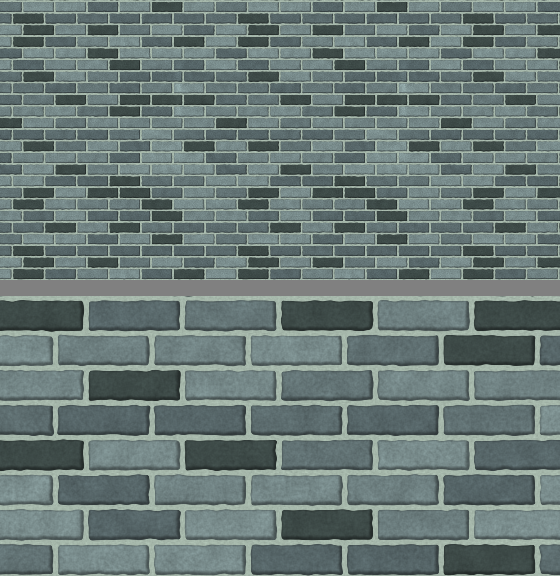
Top, the full canvas; bottom, a detail of the centre.
Write a Shadertoy shader that draws this texture.

```glsl
vec2 hash2(vec2 p) {
    vec3 q = fract(p.xyx * vec3(0.1031, 0.1030, 0.0973));
    q += dot(q, q.yzx + 33.33);
    return fract((q.xx + q.yz) * q.zy);
}

// Gradient noise, roughly -0.7 to 0.7
float gradientDot(vec2 cell, vec2 offset) {
    return dot(hash2(cell + offset) * 2.0 - 1.0, -offset);
}

float gradientNoise(vec2 p) {
    vec2 i = floor(p), f = fract(p);
    vec2 u = f * f * f * (f * (f * 6.0 - 15.0) + 10.0);
    float a = gradientDot(i, vec2(0, 0)) + dot(hash2(i) * 2.0 - 1.0, f);
    float b = dot(hash2(i + vec2(1, 0)) * 2.0 - 1.0, f - vec2(1, 0));
    float c = dot(hash2(i + vec2(0, 1)) * 2.0 - 1.0, f - vec2(0, 1));
    float d = dot(hash2(i + vec2(1, 1)) * 2.0 - 1.0, f - vec2(1, 1));
    return mix(mix(a, b, u.x), mix(c, d, u.x), u.y);
}

float roundedBox(vec2 p, vec2 halfSize, float radius) {
    vec2 q = abs(p) - halfSize + radius;
    return length(max(q, 0.0)) + min(max(q.x, q.y), 0.0) - radius;
}

void mainImage(out vec4 fragColor, in vec2 fragCoord) {
    vec2 p = fragCoord / iResolution.y;
    float pixel = 24.1 / iResolution.y;

    // Running bond, rows counted downward, each row parity with its own shift
    vec2 grid = vec2(p.x * 8.714, (1.0 - p.y) * 24.1 - 0.1);
    float row = floor(grid.y);
    grid.x -= mod(row, 2.0) < 0.5 ? 0.703 : 0.386;

    // Brick tones recur every 7 columns and 20 rows
    vec2 brick = mod(floor(grid), vec2(7, 20));
    vec2 local = (fract(grid) - 0.5) * vec2(2.77, -1.0);
    vec2 seed = brick * vec2(37, 23) + 50.0;

    // Chipped outline, in units of one row height
    vec2 wobble = vec2(gradientNoise(local * 4.0 + seed),
                       gradientNoise(local * 3.5 + seed + 11.0));
    vec2 warped = local + wobble * 0.055;
    vec2 halfSize = vec2(1.31, 0.425);
    float edge = roundedBox(warped, halfSize, 0.07);
    float rim = roundedBox(warped - vec2(-0.035, 0.04), halfSize, 0.07);

    // Tone of each brick
    vec2 pick = hash2(brick * 1.7 + 5.3);
    vec3 charcoal = vec3(0.24, 0.29, 0.28);
    vec3 slate = vec3(0.335, 0.395, 0.405);
    vec3 paleSlate = vec3(0.485, 0.56, 0.56);
    vec3 face = mix(slate, paleSlate, smoothstep(0.1, 0.9, pick.y));
    face = pick.x < 0.14 ? charcoal : face;

    // Blotches and fine grain
    float blotch = gradientNoise(local * 1.8 + seed + 4.0);
    float grain = gradientNoise(local * 9.0 + seed) + 0.7 * gradientNoise(local * 19.0 + seed);
    face *= 1.0 + 0.13 * blotch + 0.14 * grain;

    // Pale vertical smudge where the pattern wraps
    float seam = (fract(p.x / 0.8033 - 0.294) - 0.5) * 0.8033;
    float smudge = exp(-seam * seam / 0.0002) * smoothstep(-0.1, 0.4, gradientNoise(vec2(2.5, p.y * 7.0)));
    face *= 1.0 + 0.15 * smudge;

    // Dark rim, heavier at the lower right
    face *= mix(0.62, 1.0, smoothstep(-0.01, 0.11, -rim));

    vec3 mortar = vec3(0.65, 0.72, 0.67) * (1.0 + 0.1 * grain);
    float cover = smoothstep(0.5 * pixel, -0.5 * pixel, edge);
    fragColor = vec4(mix(mortar, face, cover), 1.0);
}
```
